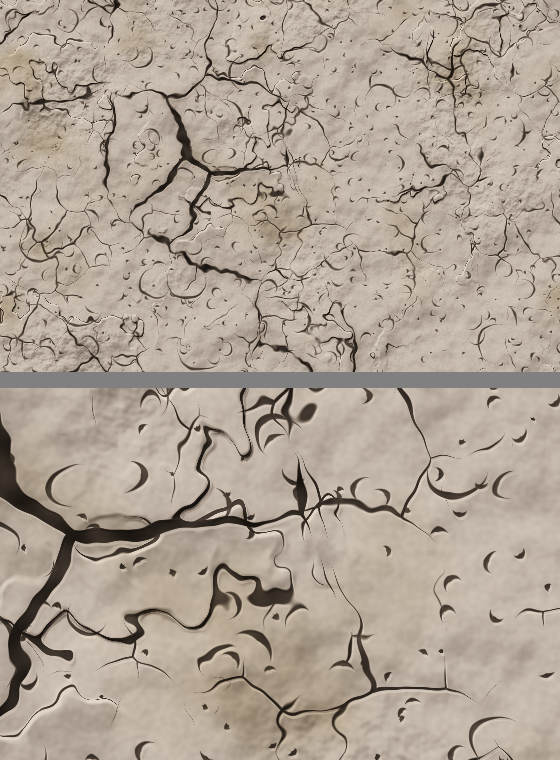
Top, the full canvas; bottom, a detail of the centre.
Give the GLSL for this texture, as a WebGL 2 fragment shader.

```glsl
#version 300 es
precision highp float;
// Dry, cracked mud under hard sunlight. Warped cell borders make the cracks,
// noise contours make raised plate rims, scattered arcs make chips and pits;
// all feed one height field that is lit by its slope towards the sun.
uniform vec2 u_resolution;
out vec4 fragColor;

#define PLATES 3.9          // large crack cells per canvas height
#define SHARDS 9.5          // small crack cells per canvas height
#define CRACK_WIDTH 0.0066
#define HAIR_WIDTH 0.0024
#define WARP 0.105          // raggedness of the cracks
#define RELIEF 0.0135       // height of the ground swell
#define RIM_STEP 0.0030     // height of the plate rims
#define SUN vec2(-0.48, 0.88)
#define LIGHT_MUD vec3(0.75, 0.70, 0.65)
#define MID_MUD vec3(0.41, 0.355, 0.305)
#define DARK_MUD vec3(0.06, 0.045, 0.035)
#define BASE_TONE 0.765

vec2 hash2(vec2 p) {
  vec3 q = fract(p.xyx * vec3(0.1031, 0.1030, 0.0973));
  q += dot(q, q.yzx + 33.33);
  return fract((q.xx + q.yz) * q.zy);
}

float corner(vec2 cell, vec2 offset) {
  float angle = 6.2832 * hash2(cell).x;
  return dot(vec2(cos(angle), sin(angle)), offset);
}

// Gradient noise, roughly -0.7 to 0.7
float noise(vec2 p) {
  vec2 i = floor(p), f = p - i, x = vec2(1, 0), y = vec2(0, 1);
  vec2 u = f * f * f * (f * (f * 6.0 - 15.0) + 10.0);
  return mix(mix(corner(i, f), corner(i + x, f - x), u.x),
             mix(corner(i + y, f - y), corner(i + 1.0, f - 1.0), u.x), u.y);
}

float fbm(vec2 p, int octaves) {
  float sum = 0.0, amp = 0.5;
  for (int k = 0; k < octaves; k++) {
    sum += amp * noise(p);
    p = mat2(1.6, 1.2, -1.2, 1.6) * p + 7.3;
    amp *= 0.5;
  }
  return sum;
}

// Distance to the nearest border between random cells
float cellEdge(vec2 p) {
  vec2 base = floor(p), f = p - base, nearCell = vec2(0), nearest = vec2(8);
  for (int y = -1; y <= 1; y++)
    for (int x = -1; x <= 1; x++) {
      vec2 g = vec2(x, y), r = g + hash2(base + g) - f;
      if (dot(r, r) < dot(nearest, nearest)) { nearest = r; nearCell = g; }
    }
  float edge = 8.0;
  for (int y = -2; y <= 2; y++)
    for (int x = -2; x <= 2; x++) {
      vec2 g = nearCell + vec2(x, y), r = g + hash2(base + g) - f, d = r - nearest;
      if (dot(d, d) > 1e-4) edge = min(edge, dot(0.5 * (r + nearest), normalize(d)));
    }
  return edge;
}

// Coverage of a line with the given half width; negative widths vanish
float stroke(float dist, float halfWidth) {
  float soft = 0.8 / u_resolution.y;
  return 1.0 - smoothstep(halfWidth - soft, halfWidth + soft, dist);
}

// Scattered tapered arcs, one at most per grid cell
float chips(vec2 p, float scale, float share, float thick) {
  vec2 base = floor(p * scale);
  float cover = 0.0;
  for (int y = -1; y <= 1; y++)
    for (int x = -1; x <= 1; x++) {
      vec2 cell = base + vec2(x, y), a = hash2(cell + 61.0), b = hash2(cell + 137.0);
      vec2 q = p * scale - cell - a;
      float turn = 6.2832 * b.x, radius = mix(0.12, 0.5, b.y * b.y);
      q = mat2(cos(turn), sin(turn), -sin(turn), cos(turn)) * q;
      float taper = 1.0 - abs(atan(q.y, q.x)) / mix(0.5, 1.7, a.y);
      float line = stroke(abs(length(q) - radius) / scale, thick * taper);
      cover = max(cover, line * step(fract(a.x * 7.0 + b.y * 5.0), share));
    }
  return cover;
}

// x: height, y: darkness of openings, z: soft dirt beside the cracks
vec3 surface(vec2 p) {
  vec2 bend = vec2(fbm(p * 6.0, 4), fbm(p * 6.0 + 17.0, 4));
  vec2 w = p + WARP * bend;
  float open = noise(p * 2.7 + 3.0), ragged = noise(p * 22.0);
  float busy = 0.25 * (p.y - 0.5);

  float edge = cellEdge(w * PLATES) / PLATES;
  float width = CRACK_WIDTH * (0.16 + busy + 1.7 * open + 0.8 * ragged);
  float dark = stroke(edge, width);
  float hairEdge = cellEdge(w * SHARDS + 5.0) / SHARDS;
  float hair = 2.6 * noise(p * 4.3 + 11.0) + 1.3 * ragged + busy - 0.25;
  dark = max(dark, 0.9 * stroke(hairEdge, HAIR_WIDTH * hair));

  // Curled plate rims with a broken shadow line
  float contour = noise(p * 6.5 + 2.2 * bend + 23.0);
  float rim = smoothstep(-0.05, 0.35, noise(p * 3.6 + 31.0) + busy);
  float rimWidth = 0.0042 * (rim - 0.45 + 1.1 * ragged);
  dark = max(dark, 0.9 * stroke(abs(contour) / 7.0, rimWidth));

  vec2 q = p + 0.03 * bend;
  float chip = max(chips(q, 8.0, 0.5, 0.0036), chips(q + 3.7, 17.0, 0.42, 0.0024));
  dark = max(dark, 0.8 * max(chip, chips(q, 42.0, 0.16, 0.0026)));

  float rough = smoothstep(0.0, 0.4, noise(p * 2.9 + 41.0) + 0.3 * contour);
  float height = RELIEF * fbm(p * 5.0, 4) + RIM_STEP * rim * smoothstep(-0.06, 0.06, contour);
  height += (0.0006 + 0.0024 * rough) * fbm(p * 42.0, 3) - 0.0006 * dark;
  float dirt = exp(-edge / 0.011) * smoothstep(-0.1, 0.4, open);
  return vec3(height, dark, dirt);
}

void main() {
  vec2 p = gl_FragCoord.xy / u_resolution.y;
  float reach = 0.003;
  vec3 ground = surface(p);
  float slope = (ground.x - surface(p + reach * SUN).x) / reach;

  // Sunlight, stains and grain
  float stain = smoothstep(0.08, 0.42, fbm(p * 3.2 + 53.0, 4) + 0.1 * (p.y - 0.5));
  float tone = BASE_TONE + slope * (slope > 0.0 ? 0.35 : 1.0);
  tone -= 0.10 * stain + 0.16 * ground.z;
  tone += 0.035 * noise(p * 150.0) + 0.02 * noise(p * 24.0);
  tone = clamp(tone, 0.12, 0.88);
  float depth = 0.83 + 0.25 * noise(p * 35.0 + 9.0);
  tone = mix(tone, 0.06, clamp(ground.y * depth, 0.0, 1.0));

  // Mud colours, with ochre in the stained places
  vec3 color = tone < 0.41 ? mix(DARK_MUD, MID_MUD, (tone - 0.06) / 0.35)
                           : mix(MID_MUD, LIGHT_MUD, (tone - 0.41) / 0.34);
  color *= mix(vec3(1), vec3(1.0, 0.97, 0.87), stain);
  fragColor = vec4(clamp(color, 0.0, 1.0), 1);
}
```
